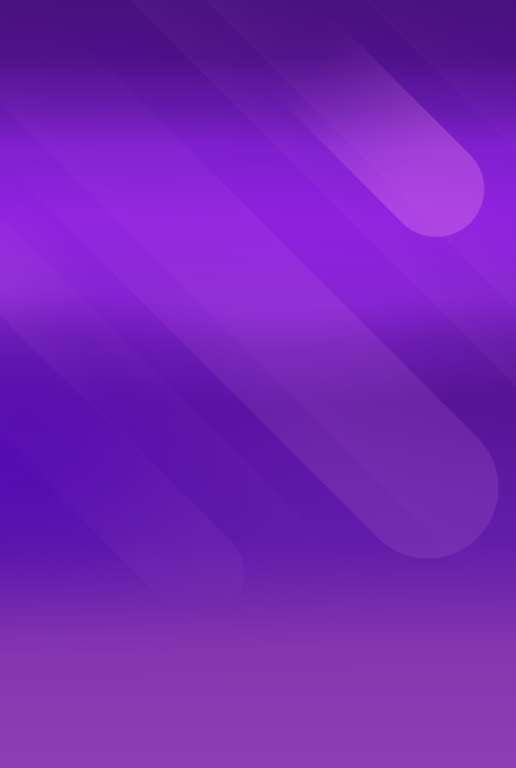
Give the GLSL for this background, as a WebGL 2 fragment shader.

```glsl
#version 300 es
precision highp float;
// Violet gradient with a glowing band and soft diagonal capsules of light.

uniform vec2 u_resolution;
out vec4 fragColor;

// Vertical ramp: heights measured down from the top, and their colours
const int STOPS = 11;
const float HEIGHT[STOPS] = float[](0.0, 0.07, 0.13, 0.195, 0.28, 0.375, 0.445, 0.52, 0.70, 0.86, 1.0);
const vec3 RAMP[STOPS] = vec3[](
  vec3(0.28, 0.06, 0.49), vec3(0.30, 0.06, 0.53), vec3(0.38, 0.09, 0.65),
  vec3(0.50, 0.12, 0.81), vec3(0.55, 0.13, 0.87), vec3(0.53, 0.14, 0.83),
  vec3(0.42, 0.11, 0.70), vec3(0.36, 0.08, 0.63), vec3(0.38, 0.11, 0.66),
  vec3(0.53, 0.22, 0.69), vec3(0.55, 0.24, 0.70));

const vec3 INDIGO = vec3(0.33, 0.04, 0.71);
const vec3 ORCHID = vec3(0.95, 0.62, 0.92);
const vec3 PINK = vec3(0.98, 0.58, 0.95);

// Capsules: centre of the round end, radius, length of the fade
const vec4 LARGE = vec4(0.557, 0.635, 0.092, 0.85);
const vec4 SMALL = vec4(0.568, 0.246, 0.0625, 0.27);
const vec4 FAINT = vec4(0.259, 0.746, 0.0586, 0.32);

// Diagonal streaks: offset x - y of the crisp edge, signed width, strength
const int STREAKS = 6;
const vec3 STREAK[STREAKS] = vec3[](
  vec3(-0.134, 0.12, 0.035), vec3(0.169, 0.10, 0.045), vec3(0.267, 0.10, 0.035),
  vec3(0.475, 0.12, 0.025), vec3(-0.280, -0.10, 0.025), vec3(-0.560, 0.08, 0.015));

vec3 verticalRamp(float y) {
  vec3 color = RAMP[0];
  for (int i = 1; i < STOPS; i++) {
    float t = clamp((y - HEIGHT[i - 1]) / (HEIGHT[i] - HEIGHT[i - 1]), 0.0, 1.0);
    color = mix(color, RAMP[i], mix(t, smoothstep(0.0, 1.0, t), 0.35));
  }
  return color;
}

float glow(vec2 p, vec2 center, vec2 size) {
  vec2 q = (p - center) / size;
  return exp(-dot(q, q));
}

// Coverage of a 45 degree capsule that fades toward the upper left
float capsule(vec2 p, vec4 shape, float pixel) {
  vec2 d = p - shape.xy;
  float along = (d.x + d.y) * inversesqrt(2.0);
  float across = (d.x - d.y) * inversesqrt(2.0);
  float dist = length(vec2(max(along, 0.0), across)) - shape.z;
  float fade = smoothstep(-shape.w, 0.0, along);
  return fade * (1.0 - smoothstep(-pixel, pixel, dist));
}

// Light that starts at a crisp diagonal edge and thins out on one side
float streak(vec2 p, vec3 line, float pixel) {
  float side = (p.x - p.y - line.x) * sign(line.y);
  return line.z * smoothstep(-pixel, pixel, side) * exp(-max(side, 0.0) / abs(line.y));
}

void main() {
  float pixel = 1.0 / u_resolution.y;
  vec2 p = vec2(gl_FragCoord.x, u_resolution.y - gl_FragCoord.y) * pixel;

  // Base ramp, with the bright band sagging near the middle
  float sag = 0.025 * glow(p, vec2(0.36, 0.42), vec2(0.20, 0.14));
  vec3 color = verticalRamp(p.y - sag);

  // Broad glows at the left and a shadow at the right
  color = mix(color, INDIGO, 0.8 * glow(p, vec2(0.0, 0.60), vec2(0.26, 0.14)));
  color = mix(color, PINK, 0.07 * glow(p, vec2(0.0, 0.355), vec2(0.09, 0.06)));
  color *= 1.0 - 0.08 * glow(p, vec2(0.67, 0.50), vec2(0.16, 0.10));

  // Streaks, calmer toward the foot of the canvas
  float calm = 1.0 - smoothstep(0.55, 0.80, p.y);
  for (int i = 0; i < STREAKS; i++) {
    color = mix(color, ORCHID, calm * streak(p, STREAK[i], pixel));
  }

  // Narrow lit strip along the lower left edge
  float strip = streak(p, vec3(-0.41, 0.09, 0.06), pixel);
  color = mix(color, ORCHID, strip * (1.0 - smoothstep(0.0, 0.22, p.x)));

  // Capsules
  color = mix(color, ORCHID, 0.12 * capsule(p, LARGE, pixel));
  color = mix(color, ORCHID, 0.05 * capsule(p, FAINT, pixel) * (1.0 - smoothstep(0.73, 0.80, p.y)));
  color = mix(color, PINK, 0.28 * capsule(p, SMALL, pixel));

  fragColor = vec4(color, 1.0);
}
```
